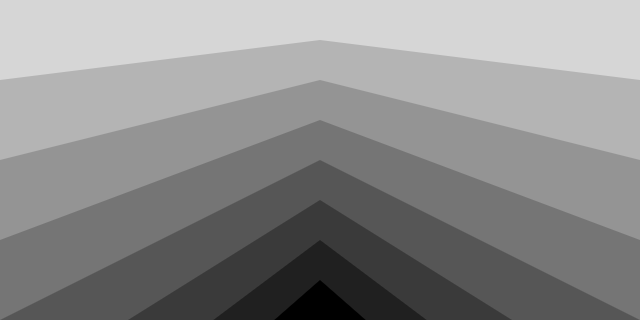
Give the GLSL for this background, as a Shadertoy shader.

```glsl
// Nested grey chevrons that darken towards the bottom centre.
// Each ridge peaks on the vertical axis and falls to twice its peak depth
// at the sides; the bands are layered in a loop with antialiased edges.

const int RIDGE_COUNT = 7;
const float PEAK_STEP = 1.0 / 8.0; // depth between peaks, in canvas heights

// Grey of each band, from the sky down to the darkest chevron
const float BAND_GREY[8] = float[8](
    0.839, 0.705, 0.580, 0.459, 0.337, 0.227, 0.125, 0.0);

// Signed distance below a ridge, in canvas heights.
// p.x is the distance from the axis, p.y the depth below the top edge.
float ridgeDistance(vec2 p, float peakDepth, float halfWidth) {
    float slope = peakDepth / halfWidth;
    return (p.y - peakDepth - slope * p.x) / sqrt(1.0 + slope * slope);
}

// Coverage of the side where the distance is positive
float coverage(float signedDistance, float pixelSize) {
    return clamp(signedDistance / pixelSize + 0.5, 0.0, 1.0);
}

void mainImage(out vec4 fragColor, in vec2 fragCoord) {
    // Mirrored coordinates with the canvas height as the unit
    float pixelSize = 1.0 / iResolution.y;
    float halfWidth = 0.5 * iResolution.x * pixelSize;
    vec2 uv = fragCoord * pixelSize;
    vec2 p = vec2(abs(uv.x - halfWidth), 1.0 - uv.y);

    // Layer the chevrons from the top down
    float grey = BAND_GREY[0];
    for (int i = 1; i <= RIDGE_COUNT; i++) {
        float dist = ridgeDistance(p, float(i) * PEAK_STEP, halfWidth);
        grey = mix(grey, BAND_GREY[i], coverage(dist, pixelSize));
    }

    fragColor = vec4(vec3(grey), 1.0);
}
```
